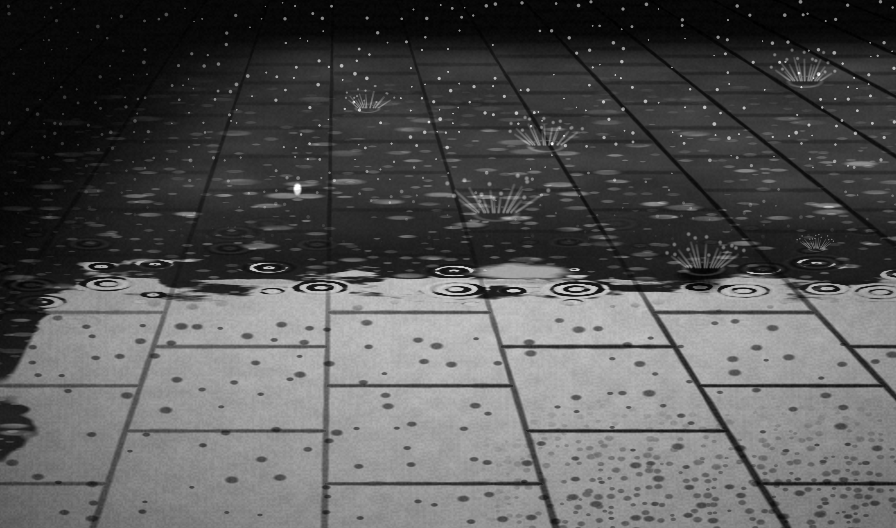
This texture is drawn by a Shadertoy shader. Its source:

```glsl
// Rain on a paved walk: perspective slabs, a dark reflection above a bright one.
// Ripples shift the reflection's edge; drops, specks and splashes are scattered
// by hashed cells. Space p is 7.68 wide and 4.52 high, with y pointing down.

float hash(vec2 c) {
    return fract(sin(dot(c, vec2(127.1, 311.7))) * 43758.5453);
}

float noise(vec2 p) {
    vec2 i = floor(p), f = fract(p);
    f = f * f * (3.0 - 2.0 * f);
    return mix(mix(hash(i), hash(i + vec2(1, 0)), f.x),
               mix(hash(i + vec2(0, 1)), hash(i + 1.0), f.x), f.y);
}

float fbm(vec2 p) {
    float sum = 0.0, gain = 0.53;
    for (int i = 0; i < 4; i++) {
        sum += gain * noise(p);
        p = p * 2.03 + 7.1;
        gain *= 0.5;
    }
    return sum;
}

// Flat soft spots, at most one per cell
float spots(vec2 p, vec2 cell, float chance, float radius, float squash) {
    float cover = 0.0;
    for (int j = -1; j <= 1; j++)
    for (int i = -1; i <= 1; i++) {
        vec2 id = floor(p / cell) + vec2(i, j);
        vec2 centre = (id + 0.15 + 0.7 * vec2(hash(id + 7.3), hash(id + 19.7))) * cell;
        float r = radius * (0.4 + 0.6 * hash(id + 41.9));
        float d = length((p - centre) * vec2(1.0, squash));
        cover = max(cover, step(hash(id), chance) * smoothstep(r, r * 0.45, d));
    }
    return cover;
}

// Signed height of overlapping ring waves
float rings(vec2 p) {
    vec2 cell = vec2(0.52, 0.17);
    float height = 0.0;
    for (int j = -1; j <= 1; j++)
    for (int i = -1; i <= 1; i++) {
        vec2 id = floor(p / cell) + vec2(i, j);
        vec2 centre = (id + 0.5 + 0.7 * (vec2(hash(id + 3.1), hash(id + 11.4)) - 0.5)) * cell;
        float reach = mix(0.1, 0.38, hash(id + 23.8));
        float d = length((p - centre) * vec2(1.0, 3.8));
        height += step(hash(id), 0.65) * sin(d * 52.0) * smoothstep(reach, reach * 0.5, d);
    }
    return height;
}

// Crown of thin jets with a droplet past each tip
float splash(vec2 p, vec2 centre, float size) {
    p = (p - centre) / size;
    float glow = 0.35 * smoothstep(0.16, 0.0, abs(length(p * vec2(1, 3)) - 0.6));
    for (int i = 0; i < 13; i++) {
        float h = hash(vec2(i, size * 91.0));
        float a = mix(-1.0, 1.0, (float(i) + h) / 13.0);
        vec2 root = vec2(a * 0.6, -0.05);
        vec2 jet = vec2(sin(a), -cos(a)) * (0.25 + 0.65 * hash(vec2(h, i)));
        float t = clamp(dot(p - root, jet) / dot(jet, jet), 0.0, 1.0);
        glow = max(glow, smoothstep(0.07, 0.0, length(p - root - jet * t)) * (0.8 - 0.5 * t));
        glow = max(glow, smoothstep(0.09, 0.02, length(p - root - jet * 1.35)) * 0.75);
    }
    return glow;
}

// Reflected tone: x is brightness, y is how far into the bright part
vec2 reflection(vec2 p, float shift) {
    float edge = 2.43 + 0.85 * exp(-pow(p.x / 0.35, 2.0)) + 0.12 * (fbm(p * vec2(1.4, 3.0)) - 0.5);
    float lit = smoothstep(-0.05, 0.06, p.y + shift - edge);
    lit *= smoothstep(0.85, 1.15, length((p - vec2(0, 3.63)) / vec2(0.27, 0.26)) + 0.5 * (noise(p * vec2(6, 18)) - 0.5));
    float leftEdge = mix(2.5, 0.4, p.y / 2.2);
    float dark = 0.03 + 0.19 * smoothstep(0.25, 0.6, p.y) * smoothstep(leftEdge - 0.9, leftEdge + 1.0, p.x)
               * (1.0 - 0.55 * smoothstep(1.5, 2.2, p.y)) * (0.7 + 0.6 * fbm(p * vec2(1.5, 5.0)));
    float bright = 0.73 - 0.1 * max(p.y - 2.9, 0.0) - 0.012 * pow(p.x - 4.2, 2.0);
    return vec2(mix(dark, bright, lit), lit);
}

void mainImage(out vec4 fragColor, in vec2 fragCoord) {
    vec2 uv = fragCoord / iResolution.xy;
    vec2 p = vec2(uv.x, 1.0 - uv.y) * vec2(7.68, 4.52);
    float aa = 4.52 / iResolution.y;

    // Rippled water shifts the reflected edge
    float band = exp(-pow((p.y - 2.3) / 0.36, 2.0));
    float ring = rings(p);
    float chop = fbm(p * vec2(2.6, 17.0)) - 0.5;
    vec2 refl = reflection(p, band * (0.16 * ring + 0.75 * chop));
    float tone = refl.x, lit = refl.y;
    tone += band * ring * mix(0.05, 0.09, lit);

    // Pale ripple streaks on the dark water
    float wet = smoothstep(0.4, 1.7, p.y) * (1.0 - lit) * smoothstep(-0.3, 2.4, p.x + 0.7 * (p.y - 1.0));
    float streak = spots(p, vec2(0.36, 0.09), 0.4, 0.2, 6.0) + 0.7 * spots(p + 3.7, vec2(0.17, 0.06), 0.4, 0.08, 4.0);
    tone += wet * streak * (0.08 + 0.3 * noise(p * vec2(5, 30)));

    // Slab joints converge on a point above the frame
    float depth = p.y + 1.7;
    float slope = (p.x - 2.88) / depth;
    float lane = (slope + 0.016) / 0.319;
    float row = (10.0 / depth - 1.712) / 0.287 - 0.5 * mod(floor(lane), 2.0);
    float along = abs(fract(lane + 0.5) - 0.5) * 0.319 * depth / sqrt(1.0 + slope * slope);
    float across = abs(fract(row + 0.5) - 0.5) * 0.0287 * depth * depth;
    float wobble = 0.012 * (noise(p * 9.0) - 0.5);
    float width = 0.006 * depth + wobble;
    float jointA = smoothstep(width + aa, width * 0.3, along) * mix(0.42, 0.75, smoothstep(3.0, 6.0, p.x));
    float jointB = smoothstep(0.017 + wobble + aa, 0.004, across) * mix(0.45, 0.8, smoothstep(1.0, 5.5, p.x));
    jointB *= mix(0.35, 1.0, smoothstep(2.4, 2.65, p.y));
    tone *= 1.0 - max(jointA, jointB) * (1.0 - 0.5 * band);

    // Dark drops on the bright slabs, denser at the lower right
    float corner = smoothstep(3.2, 4.3, p.y) * smoothstep(3.8, 5.2, p.x);
    float drops = 0.5 * spots(p, vec2(0.23, 0.15), 0.45, 0.075, 1.9);
    drops = max(drops, 0.38 * corner * spots(p + 5.3, vec2(0.1, 0.07), 0.6, 0.055, 1.6));
    tone *= 1.0 - drops * lit * smoothstep(2.5, 2.8, p.y);
    tone *= 1.0 - lit * 0.12 * (fbm(p * vec2(7, 11)) - 0.4);

    // Bright pool and the dark hollow below the largest crown
    tone = mix(tone, 0.73, 0.85 * smoothstep(1.2, 0.6, length((p - vec2(4.5, 2.33)) / vec2(0.42, 0.065)) + chop));
    tone *= 1.0 - 0.75 * smoothstep(1.2, 0.4, length((p - vec2(6.03, 2.38)) / vec2(0.2, 0.13)) + chop);

    // Splashes, a falling drop and flying specks
    vec3 crowns[6] = vec3[6](vec3(6.03, 2.3, 0.27), vec3(6.9, 0.7, 0.23), vec3(3.15, 0.93, 0.16),
                             vec3(4.25, 1.83, 0.3), vec3(7.0, 2.13, 0.11), vec3(4.68, 1.25, 0.24));
    for (int i = 0; i < 6; i++)
        tone += 0.42 * splash(p, crowns[i].xy, crowns[i].z) * (1.0 - 0.6 * lit);
    tone += 0.7 * smoothstep(0.045, 0.02, length((p - vec2(2.55, 1.62)) * vec2(1.0, 0.7)));
    float air = (1.0 - smoothstep(0.9, 2.3, p.y)) * (0.35 + 0.65 * smoothstep(0.5, 3.0, p.x));
    tone += air * 0.5 * spots(p + 1.9, vec2(0.1), 0.3, 0.022, 1.0);

    // Film grain
    tone += (noise(p * 65.0) - 0.5) * (0.025 + 0.04 * lit);
    fragColor = vec4(vec3(clamp(tone, 0.0, 1.0)), 1.0);
}
```
